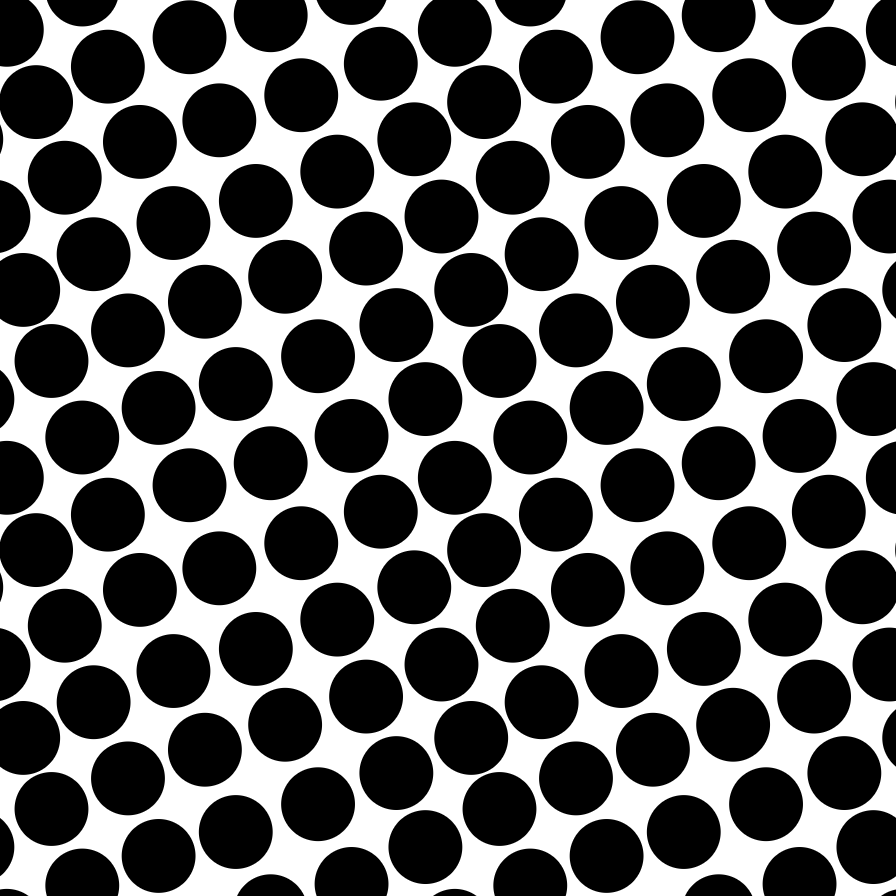
Write a WebGL 2 fragment shader that draws this pattern.

```glsl
#version 300 es
precision highp float;
// Black dots on white: a tilted square lattice, gently warped and jittered, repeating in tiles.

#define TILE 0.5                    // side of the repeating tile
#define TILT vec2(5.0, 2.0)         // lattice steps that span one tile
#define ORIGIN vec2(0.1284, 0.418)  // position of lattice point zero
#define DOT_RADIUS 0.0412
#define WARP_SIZE vec2(0.0055, 0.0085)
#define WARP_PHASE vec2(0.81, 0.275)
#define JITTER 0.003
#define DOT_COLOR vec3(0.0)
#define GROUND_COLOR vec3(1.0)

const float TAU = 6.2831853;
const float DOTS_PER_TILE = dot(TILT, TILT);

uniform vec2 u_resolution;
out vec4 fragColor;

// Integer hash: two values in 0..1
vec2 hash2(uint seed) {
    uvec2 h = uvec2(seed, seed + 101u) * 747796405u + 2891336453u;
    h = ((h >> ((h >> 28u) + 4u)) ^ h) * 277803737u;
    h = (h >> 22u) ^ h;
    return vec2(h >> 8u) / 16777216.0;
}

// The same number for every copy of a dot in the repeating tiles
uint dotIndex(vec2 cell) {
    return uint(floor(mod(cell.x + 17.0 * cell.y + 0.5, DOTS_PER_TILE)));
}

vec2 dotCenter(vec2 cell, mat2 lattice) {
    vec2 center = ORIGIN + lattice * cell;
    vec2 warp = WARP_SIZE * cos(TAU * (center.x / TILE - WARP_PHASE));
    vec2 jitter = JITTER * (2.0 * hash2(dotIndex(cell)) - 1.0);
    return center + warp + jitter;
}

// Signed distance to the nearest dot edge
float dotDistance(vec2 p) {
    mat2 lattice = mat2(TILT.x, TILT.y, -TILT.y, TILT.x) * (TILE / DOTS_PER_TILE);
    vec2 home = round(inverse(lattice) * (p - ORIGIN));
    float nearest = 1.0;
    for (int j = -1; j <= 1; j++) {
        for (int i = -1; i <= 1; i++) {
            vec2 center = dotCenter(home + vec2(i, j), lattice);
            nearest = min(nearest, distance(p, center));
        }
    }
    return nearest - DOT_RADIUS;
}

void main() {
    float pixel = 1.0 / u_resolution.y;
    vec2 p = gl_FragCoord.xy * pixel;

    // Edge softened over one pixel
    float ground = clamp(dotDistance(p) / pixel + 0.5, 0.0, 1.0);
    fragColor = vec4(mix(DOT_COLOR, GROUND_COLOR, ground), 1.0);
}
```
